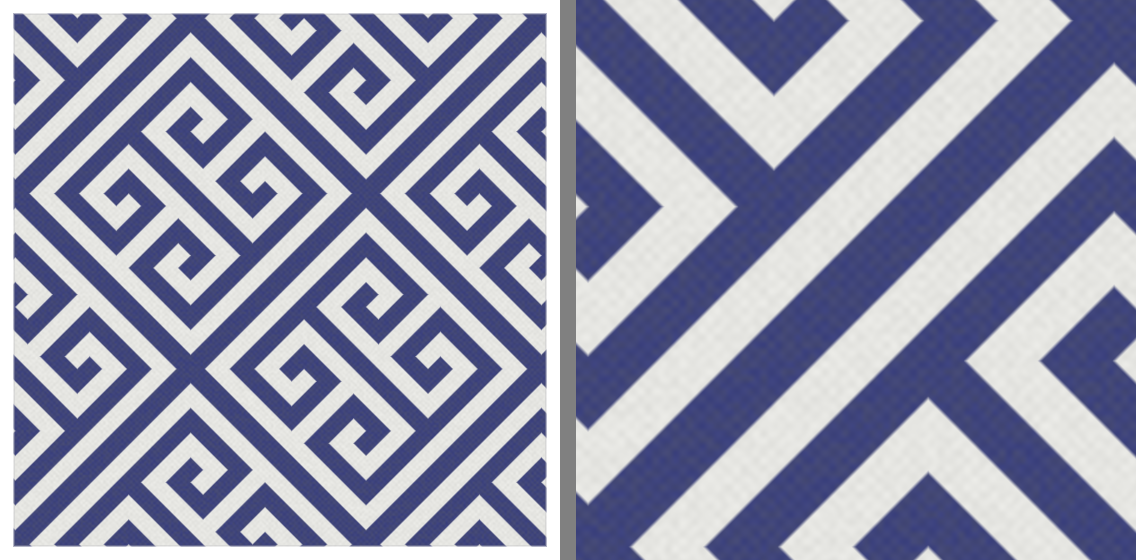
Left: the whole. Right: its middle third, enlarged.
Write a three.js fragment shader that draws this pattern.

```glsl
// Diamond Greek-key lattice in navy and off-white on woven cloth with a pale margin.
varying vec2 vUv;

float hash(vec2 p) {
  return fract(sin(dot(p, vec2(127.1, 311.7))) * 43758.5);
}

float noise(vec2 p) {
  vec2 i = floor(p), f = fract(p);
  f = f * f * (3.0 - 2.0 * f);
  return mix(mix(hash(i), hash(i + vec2(1.0, 0.0)), f.x),
             mix(hash(i + vec2(0.0, 1.0)), hash(i + vec2(1.0, 1.0)), f.x), f.y);
}

// Signed distance to the box spanning lo to hi
float box(vec2 p, vec2 lo, vec2 hi) {
  vec2 d = abs(p - 0.5 * (lo + hi)) - 0.5 * (hi - lo);
  return length(max(d, 0.0)) + min(max(d.x, d.y), 0.0);
}

// Pale key lines of one diamond, in stripe widths from its centre
float greekKey(vec2 p) {
  vec2 q = abs(p);
  float frame = abs(max(q.x, q.y) - 6.0) - 0.5;
  float stem = box(q, vec2(-0.5, 0.5), vec2(0.5, 6.0));

  // Square spiral, mirrored into four quadrants
  float bar = box(q, vec2(-4.5, 0.5), vec2(4.5, 1.5));
  float side = box(q, vec2(3.5, 0.5), vec2(4.5, 4.5));
  float turn = box(q, vec2(1.5, 3.5), vec2(4.5, 4.5));
  float hook = box(q, vec2(1.5, 2.5), vec2(2.5, 4.5));
  return min(min(min(frame, stem), min(bar, side)), min(turn, hook));
}

void main() {
  float soft = max(fwidth(vUv.x), 0.0014);

  // Diagonal lattice of identical diamonds
  vec2 p = vUv - vec2(0.3405, 0.6543);
  vec2 diagonal = vec2(p.x - p.y, p.x + p.y);
  float period = 0.6263;
  float stripe = 0.04427;
  vec2 cell = (fract(diagonal / period + 0.5) - 0.5) * period / stripe;
  float d = greekKey(cell) * stripe * 0.7071;
  float pale = 1.0 - smoothstep(-soft, soft, d);
  vec3 color = mix(vec3(0.25, 0.27, 0.475), vec3(0.9, 0.9, 0.885), pale);

  // Fine weave with slightly uneven threads
  vec2 thread = vUv * 190.0;
  float weave = sin(thread.x * 3.1416) * sin(thread.y * 3.1416);
  float grain = noise(thread * 1.3) - 0.5;
  color += 0.012 * weave + grain * mix(vec3(0.035, 0.03, -0.04), vec3(0.03), pale);

  // Cloth edge with a thin grey outline on the white margin
  vec2 e = abs(vUv - 0.5) - 0.475;
  float edge = max(e.x, e.y);
  color = mix(color, vec3(0.72, 0.72, 0.74), 0.6 * (1.0 - smoothstep(0.0, 0.0018, abs(edge))));
  color = mix(color, vec3(1.0), smoothstep(0.0, soft, edge));
  gl_FragColor = vec4(color, 1.0);
}
```
